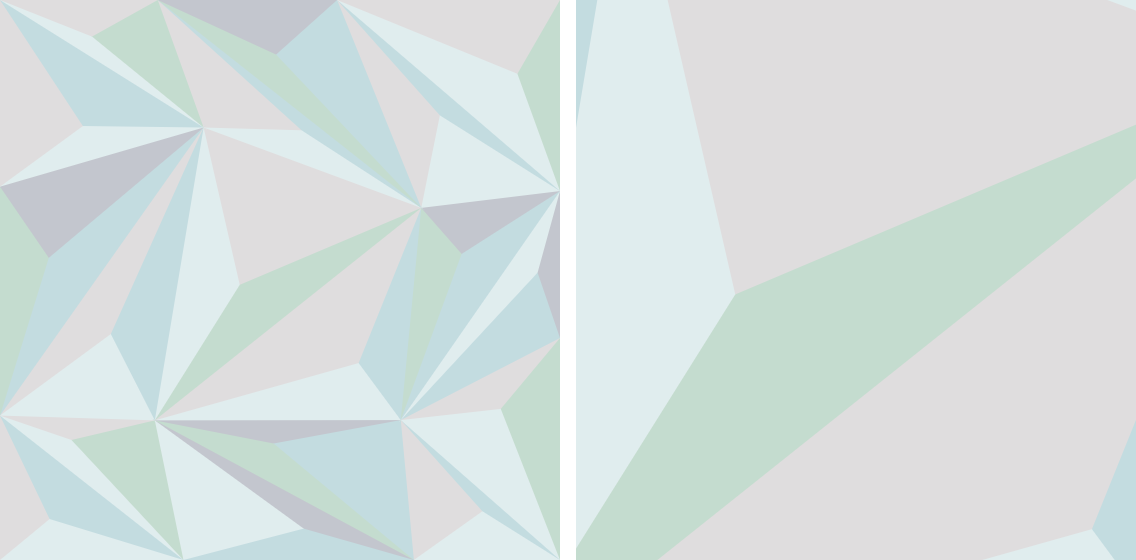
Left, the full canvas; right, a detail of the centre.
This background is drawn by a Shadertoy shader. Its source:

```glsl
// Pastel low-poly mosaic: jittered triangles, each split into a fan of three flat facets.

const float CELLS = 3.0;     // grid cells across the canvas
const float JITTER = 0.33;   // hub displacement in cells, small enough to avoid folding

const vec3 PALETTE[5] = vec3[5](
    vec3(0.875, 0.866, 0.870),   // warm grey
    vec3(0.880, 0.929, 0.933),   // pale ice
    vec3(0.763, 0.862, 0.880),   // light blue
    vec3(0.763, 0.776, 0.806),   // cool grey
    vec3(0.769, 0.863, 0.810));  // soft green

vec3 hash3(vec2 p) {
    vec3 q = fract(vec3(p.xyx) * vec3(0.1031, 0.1030, 0.0973) + 0.37);
    q += dot(q, q.yxz + 33.33);
    return fract((q.xxy + q.yzz) * q.zyx);
}

float cross2(vec2 a, vec2 b) {
    return a.x * b.y - a.y * b.x;
}

// Signed distance to the line through a and b, positive on the left.
float lineDistance(vec2 p, vec2 a, vec2 b) {
    vec2 edge = b - a;
    return cross2(edge, p - a) / max(length(edge), 1e-4);
}

// Antialiased coverage of a triangle with either winding.
float triangleCoverage(vec2 p, vec2 a, vec2 b, vec2 c, float pixel) {
    float winding = sign(cross2(b - a, c - a));
    float inside = min(winding * lineDistance(p, a, b),
                   min(winding * lineDistance(p, b, c),
                       winding * lineDistance(p, c, a)));
    return clamp(inside / pixel + 0.5, 0.0, 1.0);
}

// Displaced grid node; border nodes only slide along the border.
vec2 hub(vec2 id) {
    vec3 h = hash3(id * 7.31 + 4.7);
    float angle = 6.2832 * h.x;
    vec2 offset = JITTER * sqrt(mix(0.35, 1.0, h.y)) * vec2(cos(angle), sin(angle));
    vec2 isInner = step(0.5, id) * step(id, vec2(CELLS - 0.5));
    return id + offset * isInner;
}

// Adds one facet as colour times coverage, with the coverage in alpha.
vec4 facet(vec2 p, vec2 a, vec2 b, vec2 c, int tint, float pixel) {
    return vec4(PALETTE[tint % 5], 1.0) * triangleCoverage(p, a, b, c, pixel);
}

// Splits a triangle at an uneven inner point; each outer edge gets its own tint.
vec4 fan(vec2 p, vec2 a, vec2 b, vec2 c, ivec3 tints, vec2 seed, float pixel) {
    vec3 weight = 0.22 + hash3(seed);
    weight /= weight.x + weight.y + weight.z;
    vec2 apex = a * weight.x + b * weight.y + c * weight.z;
    return facet(p, a, b, apex, tints.x, pixel)
         + facet(p, b, c, apex, tints.y, pixel)
         + facet(p, c, a, apex, tints.z, pixel);
}

void mainImage(out vec4 fragColor, in vec2 fragCoord) {
    vec2 p = fragCoord / iResolution.xy * CELLS;
    float pixel = CELLS / iResolution.y;
    vec4 sum = vec4(0.0);

    for (int y = 0; y < int(CELLS); y++) {
        // Alternate rows mirror the diagonal and swap its tint with the side tint.
        int mirror = y % 2;
        float m = float(mirror);
        ivec3 edgeTints = ivec3(1, 2 - 2 * mirror, 2 * mirror);

        for (int x = 0; x < int(CELLS); x++) {
            vec2 cell = vec2(x, y);
            vec2 a = hub(cell + vec2(m, 0.0));
            vec2 b = hub(cell + vec2(1.0 - m, 0.0));
            vec2 c = hub(cell + vec2(m, 1.0));
            vec2 d = hub(cell + vec2(1.0 - m, 1.0));

            // Separate shifts for both halves keep neighbouring facets distinct.
            int index = x + int(CELLS) * y;
            int lowerShift = index % 4 == 1 ? 1 : 0;
            int upperShift = index % 2 == 1 ? 2 : 4;
            vec2 seed = cell * 11.7 + 2.3;
            sum += fan(p, a, b, c, edgeTints + lowerShift, seed, pixel);
            sum += fan(p, d, c, b, edgeTints + upperShift, seed + 53.1, pixel);
        }
    }
    fragColor = vec4(sum.rgb / max(sum.a, 1e-4), 1.0);
}
```
